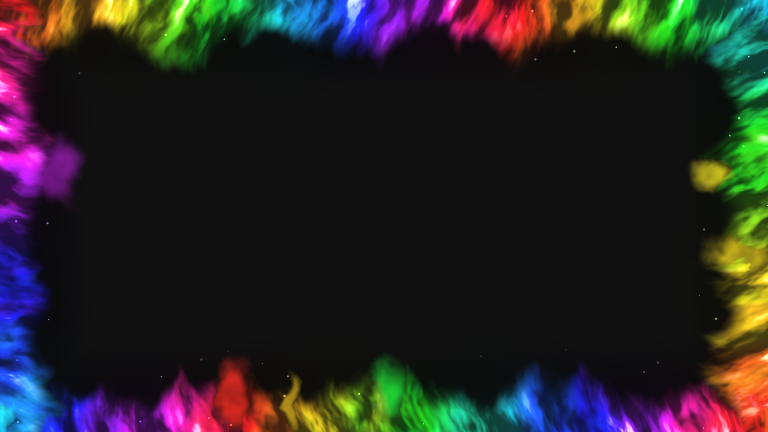
Reproduce this background procedurally as a Shadertoy shader.

```glsl
#define BACKDROP vec3(0.066)
#define REACH 0.125
#define LOBE_SIZE 0.032
#define WARP 0.05
#define STREAKS vec2(17.0, 7.0)
#define BRIGHTNESS 0.92
#define HALO 0.07
#define SPARK_CELL 0.05
#define SPARK_CHANCE 0.13

const float TAU = 6.28318;

float hash(vec2 p) {
    return fract(sin(dot(p, vec2(127.1, 311.7))) * 43758.5453);
}

float noise(vec2 p) {
    vec2 i = floor(p), f = fract(p);
    f = f * f * (3.0 - 2.0 * f);
    return mix(mix(hash(i), hash(i + vec2(1, 0)), f.x),
               mix(hash(i + vec2(0, 1)), hash(i + vec2(1, 1)), f.x), f.y);
}

float fbm(vec2 p) {
    float sum = 0.0, amp = 0.533;
    for (int i = 0; i < 4; i++) {
        sum += amp * noise(p);
        p = mat2(1.6, 1.2, -1.2, 1.6) * p + 3.7;
        amp *= 0.5;
    }
    return sum;
}

vec3 rainbow(float hue) {
    vec3 c = clamp(abs(mod(hue * 6.0 + vec3(0, 4, 2), 6.0) - 3.0) - 1.0, 0.0, 1.0);
    return mix(vec3(0.1), vec3(0.93, 0.86, 0.96), c);
}

// Hue along each side: 0 bottom, 1 top, 2 left, 3 right
float sideHue(int side, float s) {
    if (side == 0) return 0.53 + 1.5 * s;
    if (side == 1) return 1.5 * s - 0.07 * max(sin(TAU * s), 0.0);
    if (side == 2) return 0.53 + 0.47 * s;
    return 1.0 + 0.5 * s;
}

// Regular tongues along each side, as spacing and first peak
float sideReach(int side, float s) {
    vec2 lobe = side == 0 ? vec2(0.23, 0.28) : side == 1 ? vec2(0.22, 0.02)
              : side == 2 ? vec2(0.265, 0.09) : vec2(0.235, 0.15);
    return REACH + LOBE_SIZE * cos(TAU * (s - lobe.y) / lobe.x);
}

// Smoke colour of one side; q is (distance along, distance inward)
vec3 sideSmoke(int side, float s, vec2 q) {
    float depth = q.y, reach = sideReach(side, s);
    vec2 seed = vec2(13.0, 5.0) * float(side + 1);
    q += WARP * (vec2(fbm(q * 9.0 + seed), fbm(q * 9.0 + seed + 31.0)) - 0.5);
    float rim = fbm(q * STREAKS + seed);
    float detail = fbm(q * STREAKS * 1.7 + vec2(depth * 9.0, 0.0) + seed + 50.0);
    float body = smoothstep(0.0, 0.6, 1.0 - depth / (reach * (0.45 + 1.1 * rim)));
    float light = body * mix(0.2, 1.05, smoothstep(0.3, 0.68, detail));
    vec3 tint = rainbow(sideHue(side, s) + 0.14 * (rim - 0.5));
    float hot = smoothstep(0.66, 0.82, detail) * exp(-depth * 16.0) * body;
    float halo = HALO * exp(-max(depth - 0.05, 0.0) * 18.0);
    return tint * (light * BRIGHTNESS + halo) + 0.75 * hot;
}

// Soft rounded puff with a ragged rim
vec3 puff(vec2 p, vec2 centre, vec2 radius, float hue) {
    vec2 ragged = vec2(fbm(p * 16.0 + hue), fbm(p * 16.0 + 40.0)) - 0.5;
    float r = length((p + 0.06 * ragged - centre) / radius);
    float grain = mix(0.5, 1.0, fbm(p * 22.0 + 9.0));
    return rainbow(hue) * grain * (1.0 - smoothstep(0.35, 1.15, r));
}

// Scattered embers, one candidate per cell
float sparks(vec2 p) {
    vec2 cell = floor(p / SPARK_CELL);
    vec2 spot = (cell + 0.15 + 0.7 * vec2(hash(cell + 3.1), hash(cell + 8.7))) * SPARK_CELL;
    float size = mix(0.002, 0.0045, hash(cell + 5.3));
    return step(hash(cell), SPARK_CHANCE) * (1.0 - smoothstep(0.2, 1.0, length(p - spot) / size));
}

void mainImage(out vec4 fragColor, in vec2 fragCoord) {
    vec2 uv = fragCoord / iResolution.xy;
    vec2 p = fragCoord / iResolution.y;
    float aspect = iResolution.x / iResolution.y;
    float border = min(min(p.x, aspect - p.x), min(p.y, 1.0 - p.y));

    // Smoke rolling in from the four sides
    vec3 smoke = vec3(0.0);
    for (int side = 0; side < 4; side++) {
        bool level = side < 2;
        float s = level ? uv.x : uv.y;
        float along = level ? p.x : p.y;
        float inward = level ? p.y : p.x;
        if (side % 2 == 1) inward = (level ? 1.0 : aspect) - inward;
        smoke = max(smoke, sideSmoke(side, s, vec2(along, inward)));
    }

    // Larger puffs standing out from the rim
    smoke = max(smoke, puff(p, vec2(0.512 * aspect, 0.09), vec2(0.062, 0.075), 0.35));
    smoke = max(smoke, puff(p, vec2(0.300 * aspect, 0.08), vec2(0.050, 0.095), 0.01));
    smoke = max(smoke, puff(p, vec2(0.382 * aspect, 0.07), vec2(0.024, 0.065), 0.14));
    smoke = max(smoke, puff(p, vec2(0.928 * aspect, 0.60), vec2(0.058, 0.045), 0.17));
    smoke = max(smoke, puff(p, vec2(0.962 * aspect, 0.41), vec2(0.075, 0.065), 0.16));
    smoke = max(smoke, 0.6 * puff(p, vec2(0.075 * aspect, 0.60), vec2(0.060, 0.085), 0.81));

    // Dark field, slightly deeper beneath the smoke
    vec3 color = BACKDROP * mix(0.5, 1.0, smoothstep(0.08, 0.24, border)) + smoke;
    float ember = sparks(p) * (1.0 - smoothstep(0.1, 0.22, border));
    color += ember * mix(vec3(0.5), normalize(smoke + 0.02), 0.6);
    fragColor = vec4(clamp(color, 0.0, 1.0), 1.0);
}
```
